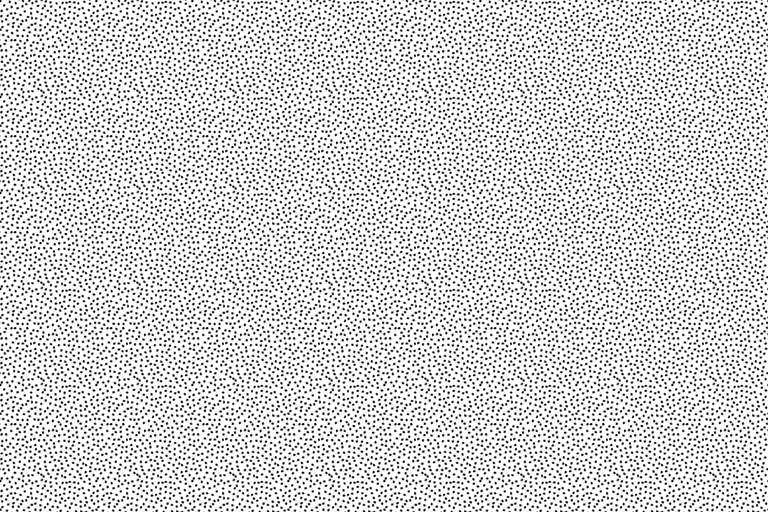
A WebGL 1 fragment shader for this pattern:

```glsl
precision highp float;

// Fine black stipple on white: small, soft, slightly oval grains, evenly but irregularly spaced.
// Points of a staggered lattice are scattered, pushed apart by their neighbors and swirled;
// the arrangement repeats eight times across the canvas.

uniform vec2 u_resolution;

const float TAU = 6.2831853;
const vec2 TILE = vec2(20.0, 17.0);  // columns and rows in one repeat

vec3 hash3(vec2 cell) {
  cell = mod(cell + 0.5, TILE);
  vec3 h = vec3(dot(cell, vec2(127.1, 311.7)),
                dot(cell, vec2(269.5, 183.3)),
                dot(cell, vec2(113.5, 271.9)));
  return fract(sin(h + 1.7) * 43758.547);
}

vec2 latticePoint(vec2 cell) {
  return vec2(cell.x * 0.85, cell.y + 0.5 * mod(cell.x, 2.0));
}

vec2 scatteredPoint(vec2 cell) {
  vec3 h = hash3(cell);
  float turn = TAU * h.x;
  return latticePoint(cell) + 0.46 * sqrt(h.y) * vec2(cos(turn), sin(turn));
}

// Scattered point after its close neighbors have pushed it away
vec2 relaxedPoint(vec2 cell) {
  vec2 point = scatteredPoint(cell);
  vec2 push = vec2(0.0);
  for (int i = -1; i <= 1; i++) {
    for (int j = -1; j <= 1; j++) {
      vec2 away = point - scatteredPoint(cell + vec2(float(i), float(j)));
      float gap = length(away);
      push += away / max(gap, 0.01) * max(1.35 - gap, 0.0);
    }
  }
  return point + 0.26 * push;
}

// Displacement that turns the rows from place to place, keeping the density
vec2 swirl(vec2 p) {
  vec2 wave = sin(p.yx * TAU / TILE.y + vec2(0.4, 1.9));
  return 0.4 * wave * vec2(-1.0, 1.0);
}

// Signed distance, near its edge, to an oval turned by an angle
float oval(vec2 p, float angle, float radius) {
  float c = cos(angle), s = sin(angle);
  vec2 local = vec2(c * p.x + s * p.y, c * p.y - s * p.x);
  return length(local * vec2(1.1, 0.91)) - radius;
}

void main() {
  // 136 grain spacings span the canvas width
  float pixel = 136.0 / u_resolution.x;
  vec2 p = gl_FragCoord.xy * pixel;
  float nearestColumn = floor(p.x / 0.85 + 0.5);
  float softness = 0.86 * pixel;

  float ink = 0.0;
  for (int i = -2; i <= 2; i++) {
    float column = nearestColumn + float(i);
    float nearestRow = floor(p.y - 0.5 * mod(column, 2.0) + 0.5);
    for (int j = -2; j <= 2; j++) {
      vec2 cell = vec2(column, nearestRow + float(j));
      vec2 home = latticePoint(cell);
      vec2 drift = swirl(home);
      if (distance(p, home + drift) > 1.15) continue;

      float variety = hash3(cell).z;
      float angle = TAU * fract(variety * 7.0);
      float radius = mix(0.191, 0.211, variety);
      float edge = oval(p - relaxedPoint(cell) - drift, angle, radius);
      ink = max(ink, 1.0 - smoothstep(-softness, softness, edge));
    }
  }

  vec3 paper = vec3(1.0);
  vec3 black = vec3(0.02);
  gl_FragColor = vec4(mix(paper, black, ink), 1.0);
}
```
